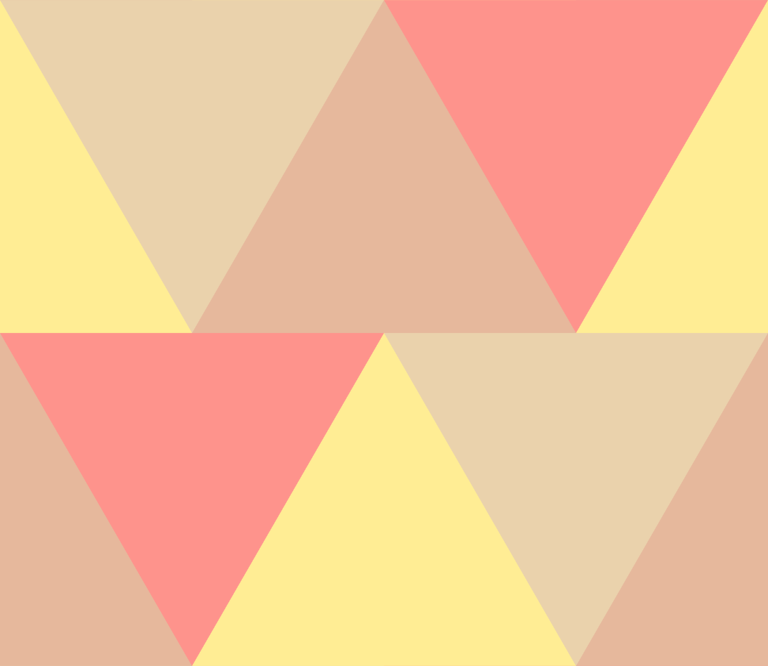
Reproduce this pattern procedurally as a Shadertoy shader.

```glsl
// Two rows of large interlocking triangles in four flat pastel colours.
#define REPEATS vec2(2.0, 2.0)
#define EDGE_SOFTNESS 1.2
#define TAN vec3(0.902, 0.722, 0.612)
#define YELLOW vec3(1.0, 0.929, 0.580)
#define SAND vec3(0.918, 0.824, 0.675)
#define PINK vec3(0.996, 0.576, 0.549)

// Antialiased step for a distance given in pixels
float coverage(float pixels) {
    return clamp(pixels / EDGE_SOFTNESS + 0.5, 0.0, 1.0);
}

// Colour of one row; p is in triangle widths and row heights
vec3 rowColor(vec2 p, float row, vec2 pixel) {
    float height = clamp(p.y - row, 0.0, 1.0);
    float downParity = mod(floor(p.x) + row, 2.0);
    float upParity = mod(floor(p.x + 0.5) + row, 2.0);
    vec3 downColor = mix(PINK, SAND, downParity);
    vec3 upColor = mix(TAN, YELLOW, upParity);

    // Downward triangle: apex on the row's base, full width at its top
    float edge = height - abs(2.0 * fract(p.x) - 1.0);
    float edgePixels = edge / length(vec2(2.0, 1.0) * pixel);
    return mix(upColor, downColor, coverage(edgePixels));
}

void mainImage(out vec4 fragColor, in vec2 fragCoord) {
    vec2 pixel = REPEATS / iResolution.xy;
    vec2 p = fragCoord * pixel;

    // Blend the two rows that meet at the nearest horizontal line
    float line = floor(p.y + 0.5);
    vec3 below = rowColor(p, line - 1.0, pixel);
    vec3 above = rowColor(p, line, pixel);
    vec3 color = mix(below, above, coverage((p.y - line) / pixel.y));
    fragColor = vec4(color, 1.0);
}
```
